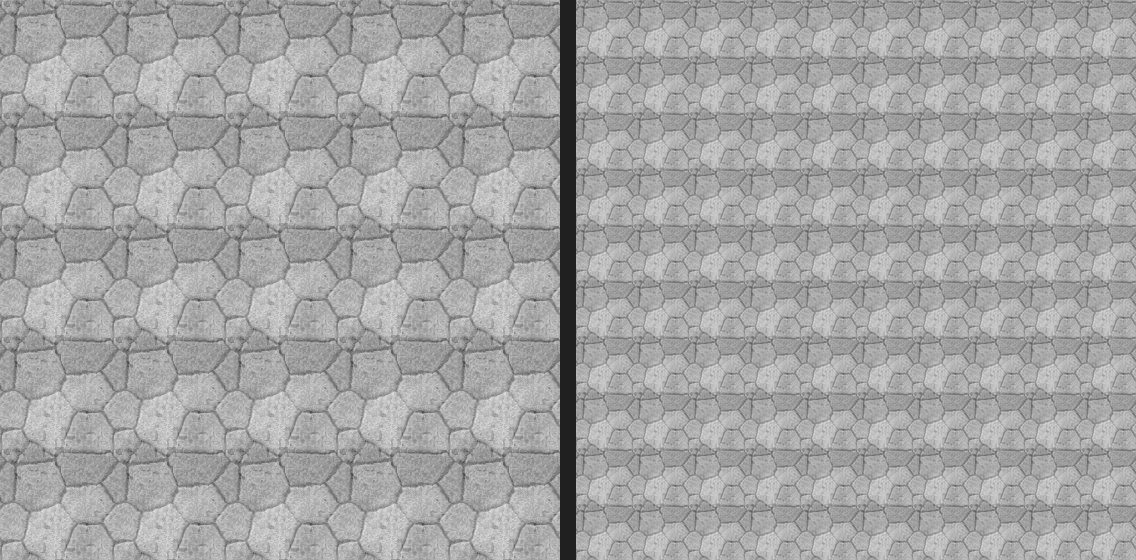
Left: one tile. Right: repeated 2 by 2.
Reproduce this texture procedurally as a Shadertoy shader.

```glsl
// Grey stamped-stone paving: rough irregular slabs with worn joints, repeated 5 by 5.

const float TILES = 5.0;           // repeats across and down
const float JOINT_WIDTH = 0.016;   // half width of a joint, in tiles
const float JOINT_DEPTH = 0.18;    // darkening inside a joint
const float RIM_LIGHT = 0.075;     // lit or shaded slab edges
const float MOTTLE = 0.22;         // broad stains
const float GRAIN = 0.165;         // fine grit
const float PIT_DEPTH = 0.13;      // small holes
const float FALLOFF = 0.06;        // tone gained from top to bottom of a tile
const vec2 LIGHT_DIR = vec2(-0.5, -0.86);

// Slabs: centre (y runs down the tile), size weight, grey tone
const int SLABS = 9;
const vec4 SLAB[SLABS] = vec4[SLABS](
    vec4(0.32, 0.34,  0.010, 0.655),
    vec4(0.78, 0.145, 0.010, 0.640),
    vec4(0.80, 0.47,  0.000, 0.690),
    vec4(0.12, 0.69, -0.012, 0.685),
    vec4(0.43, 0.77,  0.016, 0.705),
    vec4(0.79, 0.90,  0.016, 0.685),
    vec4(0.03, 0.33, -0.020, 0.650),
    vec4(0.27, 0.05, -0.025, 0.645),
    vec4(0.13, 0.95, -0.020, 0.675));

float hash(vec2 p) {
    return fract(sin(dot(p, vec2(127.1, 311.7))) * 43758.5453);
}

// Value noise that wraps once per tile
float noise(vec2 p, float cells, float seed) {
    p *= cells;
    vec2 i = floor(p), f = fract(p);
    f = f * f * (3.0 - 2.0 * f);
    vec2 a = mod(i, cells), b = mod(i + 1.0, cells);
    return mix(mix(hash(a + seed), hash(vec2(b.x, a.y) + seed), f.x),
               mix(hash(vec2(a.x, b.y) + seed), hash(b + seed), f.x), f.y);
}

float fbm(vec2 p, float cells, float seed) {
    float sum = 0.0, amp = 0.5;
    for (int i = 0; i < 4; i++) {
        sum += amp * noise(p, cells, seed);
        cells *= 2.0;
        amp *= 0.5;
    }
    return sum;
}

// Shortest wrapped offset from p to a slab centre
vec2 offsetTo(vec2 p, int slab) {
    return fract(SLAB[slab].xy - p + 0.5) - 0.5;
}

float weightedDistance(vec2 offset, int slab) {
    return dot(offset, offset) - SLAB[slab].z;
}

// Distance to the nearest joint (x), rim lighting (y) and slab tone (z)
vec3 paving(vec2 p) {
    int own = 0;
    float best = 1e3;
    for (int i = 0; i < SLABS; i++) {
        float d = weightedDistance(offsetTo(p, i), i);
        if (d < best) { best = d; own = i; }
    }
    vec2 centre = offsetTo(p, own);
    float joint = 1.0, facing = 0.0;
    for (int i = 0; i < SLABS; i++) {
        if (i == own) continue;
        vec2 offset = offsetTo(p, i);
        vec2 across = offset - centre;
        float gap = length(across);
        float d = (weightedDistance(offset, i) - best) / (2.0 * gap);
        if (d < joint) { joint = d; facing = dot(across / gap, LIGHT_DIR); }
    }
    return vec3(joint, facing, SLAB[own].w);
}

void mainImage(out vec4 fragColor, in vec2 fragCoord) {
    vec2 uv = fragCoord / iResolution.xy;
    vec2 p = fract(vec2(uv.x, -uv.y) * TILES);
    float pixel = TILES / iResolution.y;
    float border = min(p.y, 1.0 - p.y);

    // Ragged slab outlines
    vec2 coarse = vec2(noise(p, 8.0, 3.0), noise(p, 8.0, 17.0)) - 0.5;
    vec2 fine = vec2(noise(p, 28.0, 29.0), noise(p, 28.0, 41.0)) - 0.5;
    vec2 ragged = p + 0.03 * coarse + 0.018 * fine;
    vec3 stone = paving(ragged);

    // Mottled, gritty surface, paler toward the bottom of each tile
    float grey = stone.z + MOTTLE * (fbm(ragged, 4.0, 53.0) - 0.47);
    grey += FALLOFF * (p.y - 0.5) * smoothstep(0.0, 0.012, border);
    grey += GRAIN * (noise(ragged, 90.0, 67.0) - 0.5);

    // Pits gathered in worn patches
    float worn = smoothstep(0.4, 0.7, noise(p, 4.0, 71.0));
    grey -= PIT_DEPTH * worn * smoothstep(0.72, 0.88, noise(ragged, 30.0, 83.0));

    // Joints of uneven width and depth, filled in along the tile's top and bottom
    float open = mix(0.3, 1.0, smoothstep(0.0, 0.06, border));
    open *= mix(0.7, 1.2, noise(p, 5.0, 11.0));
    float width = JOINT_WIDTH * mix(0.6, 1.3, noise(p, 12.0, 97.0));
    float groove = 1.0 - smoothstep(0.2 * width, width + 0.5 * pixel, stone.x);
    float rim = smoothstep(0.5 * width, width, stone.x)
              * (1.0 - smoothstep(width, 0.045, stone.x));
    grey += open * (RIM_LIGHT * rim * stone.y - JOINT_DEPTH * groove);

    fragColor = vec4(vec3(clamp(grey, 0.0, 1.0)), 1.0);
}
```
